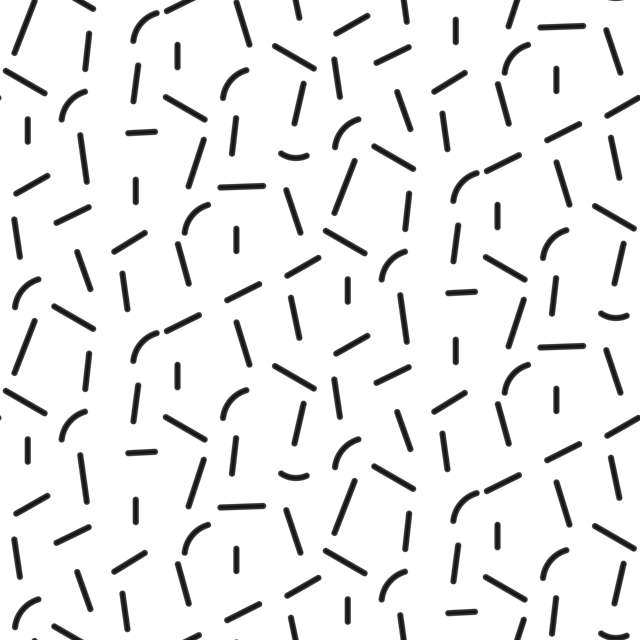
Give the GLSL for this pattern, as a WebGL 2 fragment shader.

```glsl
#version 300 es
precision highp float;

uniform vec2 u_resolution;
out vec4 fragColor;

const float CELLS = 12.0;       // cells along the canvas side
const float TILE = 6.0;         // cells along one repeating tile
const float HALF_WIDTH = 0.057; // stroke half width, in cells
const vec2 JITTER = vec2(0.18, 0.09);
const vec3 PAPER = vec3(1.0);
const vec3 INK_CORE = vec3(0.08, 0.08, 0.08);
const vec3 INK_RIM = vec3(0.185, 0.185, 0.18);

// Per-column offsets that scatter the stroke kinds
const float COLUMN_SHIFT[6] = float[6](0.0, 3.0, 1.0, 1.0, 2.0, 2.0);

vec3 hash32(vec2 p) {
    vec3 q = fract(vec3(p.xyx) * vec3(0.1031, 0.1030, 0.0973));
    q += dot(q, q.yxz + 33.33);
    return fract((q.xxy + q.yzz) * q.zyx);
}

vec2 rotate(vec2 p, float angle) {
    float c = cos(angle), s = sin(angle);
    return vec2(c * p.x + s * p.y, c * p.y - s * p.x);
}

// Distance to a centred straight line
float dashDistance(vec2 p, float degrees, float len) {
    p = rotate(p, radians(degrees));
    p.x -= clamp(p.x, -0.5 * len, 0.5 * len);
    return length(p);
}

// Distance to a centred arc that bulges along the given direction
float arcDistance(vec2 p, float degrees, float radius, float halfSweep) {
    p = rotate(p, radians(degrees - 90.0));
    p.y += radius * 0.5 * (1.0 + cos(halfSweep));
    p.x = abs(p.x);
    vec2 tip = vec2(sin(halfSweep), cos(halfSweep));
    return tip.y * p.x > tip.x * p.y ? length(p - tip * radius)
                                     : abs(length(p) - radius);
}

// One of six stroke kinds; h varies direction, length and variant
float strokeDistance(vec2 p, int kind, vec3 h) {
    float backLean = mix(97.0, 110.0, h.x);
    if (kind == 0) {
        return h.z < 0.45 ? arcDistance(p, 140.0, 0.62, 0.58)
                          : arcDistance(p, mix(190.0, 325.0, h.x), 0.5, 0.5);
    }
    if (kind == 1) return dashDistance(p, backLean, mix(0.66, 0.88, h.y));
    if (kind == 2) return dashDistance(p, mix(25.0, 33.0, h.x) + 14.0 * step(0.85, h.z), 0.67);
    if (kind == 3) {
        return h.z < 0.5 ? dashDistance(p, 90.0, 0.42)
                         : dashDistance(p, backLean, mix(0.66, 0.88, h.y));
    }
    if (kind == 4) {
        return h.z < 0.5 ? dashDistance(p, -30.0, 0.84)
                         : dashDistance(p, mix(-8.0, 5.0, h.x), mix(0.5, 0.82, h.y * h.y));
    }
    return dashDistance(p, mix(86.0, 66.0, h.x), mix(0.66, 1.18, h.x * h.x));
}

// Nearest stroke in a staggered grid with a half-drop repeat
float patternDistance(vec2 p) {
    float nearest = 10.0;
    for (int dx = -1; dx <= 1; dx++) {
        float column = floor(p.x) + float(dx);
        float odd = mod(column, 2.0);
        float y = p.y - 0.5 * odd;
        float tileColumn = mod(column, TILE);
        float drop = 0.5 * TILE * floor(column / TILE);
        for (int dy = -1; dy <= 1; dy++) {
            float row = floor(y) + float(dy);
            vec2 id = vec2(tileColumn, mod(row + drop, TILE));
            float kind = mod(id.y * (1.0 - 2.0 * odd) + COLUMN_SHIFT[int(id.x)], 6.0);
            vec3 shape = hash32(id * 7.31 + 11.7);
            vec2 offset = (hash32(id * 5.17 + 43.9).xy * 2.0 - 1.0) * JITTER;
            vec2 local = vec2(p.x - column, y - row) - 0.5 - offset;
            nearest = min(nearest, strokeDistance(local, int(kind + 0.5), shape));
        }
    }
    return nearest;
}

void main() {
    float side = min(u_resolution.x, u_resolution.y);
    float pixel = CELLS / side;
    float d = patternDistance(gl_FragCoord.xy * pixel);

    // Slightly darker core, smooth edge
    vec3 ink = mix(INK_CORE, INK_RIM, smoothstep(0.2, 0.6, d / HALF_WIDTH));
    float coverage = 1.0 - smoothstep(-0.8 * pixel, 0.8 * pixel, d - HALF_WIDTH);
    fragColor = vec4(mix(PAPER, ink, coverage), 1.0);
}
```
